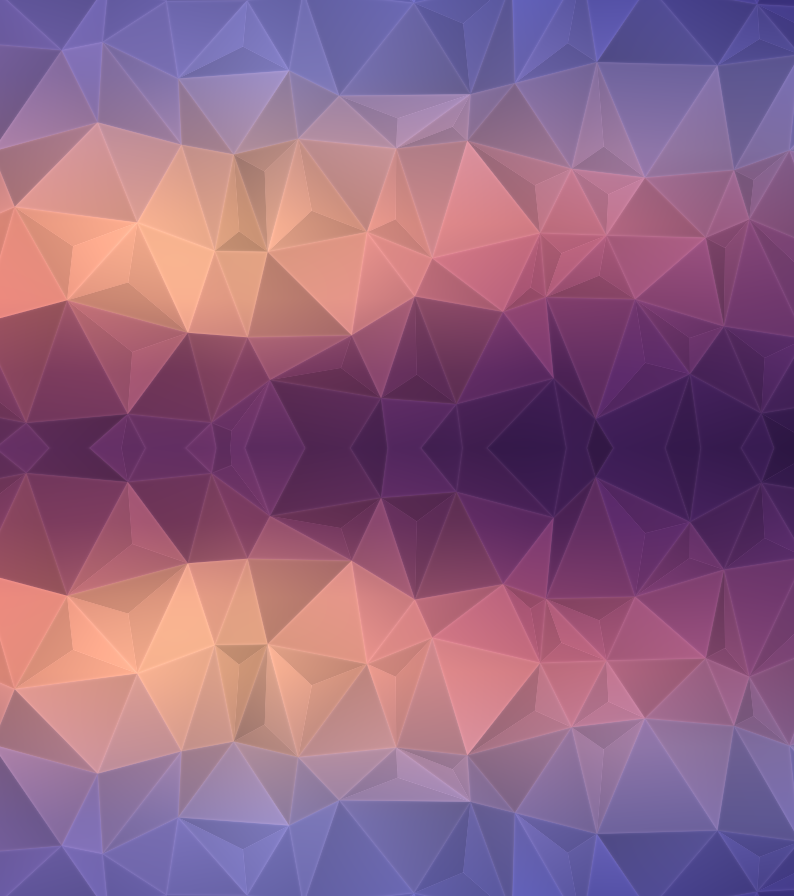
A WebGL 2 fragment shader for this background:

```glsl
#version 300 es
precision highp float;

uniform vec2 u_resolution;
out vec4 fragColor;

const float CELLS = 11.0;      // mesh rows per canvas height
const float AXIS_ROW = 0.35;   // mesh row lying on the mirror axis
const float JITTER = 0.7;

// Colour ramps from the mirror axis outward, left to right
const vec3 CORAL[7] = vec3[7](
    vec3(.36, .17, .36), vec3(.50, .24, .37), vec3(.80, .44, .42), vec3(.87, .54, .47),
    vec3(.68, .48, .57), vec3(.47, .38, .63), vec3(.39, .34, .63));
const vec3 AMBER[7] = vec3[7](
    vec3(.34, .16, .36), vec3(.50, .24, .38), vec3(.85, .57, .49), vec3(.89, .63, .50),
    vec3(.74, .57, .57), vec3(.47, .46, .69), vec3(.40, .39, .67));
const vec3 ROSE[7] = vec3[7](
    vec3(.21, .10, .30), vec3(.32, .14, .37), vec3(.62, .30, .44), vec3(.77, .43, .47),
    vec3(.66, .48, .58), vec3(.45, .41, .65), vec3(.33, .33, .64));
const vec3 VIOLET[7] = vec3[7](
    vec3(.18, .09, .28), vec3(.28, .14, .36), vec3(.40, .20, .41), vec3(.55, .32, .50),
    vec3(.50, .43, .62), vec3(.37, .36, .64), vec3(.24, .20, .52));

float hash(vec2 p) {
    return fract(sin(dot(p, vec2(127.1, 311.7))) * 43758.5453);
}

vec2 hash2(vec2 p) {
    return vec2(hash(p), hash(p + 17.3));
}

vec3 ramp(vec3 stops[7], float t) {
    float s = clamp(t, 0.0, 1.0) * 6.0;
    int i = min(int(s), 5);
    return mix(stops[i], stops[i + 1], s - float(i));
}

// Smooth sky colour at a mesh position
vec3 skyColor(vec2 q, float aspect) {
    float x = clamp(q.x / (CELLS * aspect), 0.0, 1.0) * 3.0;
    float m = abs(q.y - AXIS_ROW) * 2.0 / CELLS;
    vec3 c = mix(ramp(CORAL, m), ramp(AMBER, m), clamp(x, 0.0, 1.0));
    c = mix(c, ramp(ROSE, m), clamp(x - 1.0, 0.0, 1.0));
    c = mix(c, ramp(VIOLET, m), clamp(x - 2.0, 0.0, 1.0));
    vec2 sun = (vec2(x / 3.0, m) - vec2(0.23, 0.43)) / vec2(0.15, 0.13);
    return mix(c, vec3(.91, .70, .54), 0.6 * exp(-dot(sun, sun)));
}

// Jittered vertex of a staggered lattice
vec2 vertex(vec2 id) {
    return id + vec2(0.5 * mod(id.y, 2.0), 0.0) + JITTER * (hash2(id) - 0.5);
}

// Distance to the line a-b, positive on the side of c
float edgeDistance(vec2 p, vec2 a, vec2 b, vec2 c) {
    vec2 e = b - a;
    vec2 n = normalize(vec2(-e.y, e.x));
    return dot(p - a, n) * sign(dot(c - a, n));
}

// Premultiplied facet colour with its coverage in alpha
vec4 facet(vec2 q, vec2 a, vec2 b, vec2 c, float px, float aspect) {
    vec3 d = vec3(edgeDistance(q, a, b, c), edgeDistance(q, b, c, a), edgeDistance(q, c, a, b));
    float nearest = min(d.x, min(d.y, d.z));
    float coverage = clamp(nearest / px + 0.5, 0.0, 1.0);
    if (coverage <= 0.0) return vec4(0.0);

    vec2 center = (a + b + c) / 3.0;
    vec2 tilt = hash2(center) - 0.5;
    float shade = 0.22 * (hash(center + 5.1) - 0.5) + 0.22 * dot(tilt, q - center);
    float line = exp(-abs(nearest) / px);

    // Some facets fold into three smaller ones
    if (hash(center + 9.7) > 0.78) {
        vec3 side = clamp(1.0 - (d - nearest) / px, 0.0, 1.0);
        float total = side.x + side.y + side.z;
        shade += dot(side, vec3(-0.06, 0.01, 0.06)) / total;
        line = max(line, 0.7 * (total - 1.0));
    }
    vec3 color = mix(skyColor(center, aspect), skyColor(q, aspect), 0.4) * (1.0 + shade);
    color += 0.07 * min(line, 1.0) * vec3(1.0, 0.85, 0.95);
    return vec4(color, 1.0) * coverage;
}

void main() {
    vec2 uv = gl_FragCoord.xy / u_resolution.y;
    float aspect = u_resolution.x / u_resolution.y;
    float px = CELLS / u_resolution.y;
    vec2 q = vec2(uv.x, abs(uv.y - 0.5)) * CELLS + vec2(0.0, AXIS_ROW);

    // Gather the triangles of the surrounding cells
    vec4 sum = vec4(0.0);
    for (int j = -1; j <= 1; j++) {
        for (int i = -2; i <= 1; i++) {
            vec2 id = floor(q) + vec2(i, j);
            float odd = mod(id.y, 2.0);
            vec2 a = vertex(id);
            vec2 b = vertex(id + vec2(1, 0));
            vec2 c = vertex(id + vec2(0, 1));
            vec2 d = vertex(id + vec2(1, 1));
            sum += facet(q, a, b, odd > 0.5 ? d : c, px, aspect);
            sum += facet(q, odd > 0.5 ? a : b, c, d, px, aspect);
        }
    }
    vec3 color = sum.a > 0.0 ? sum.rgb / sum.a : skyColor(q, aspect);
    fragColor = vec4(color, 1.0);
}
```
